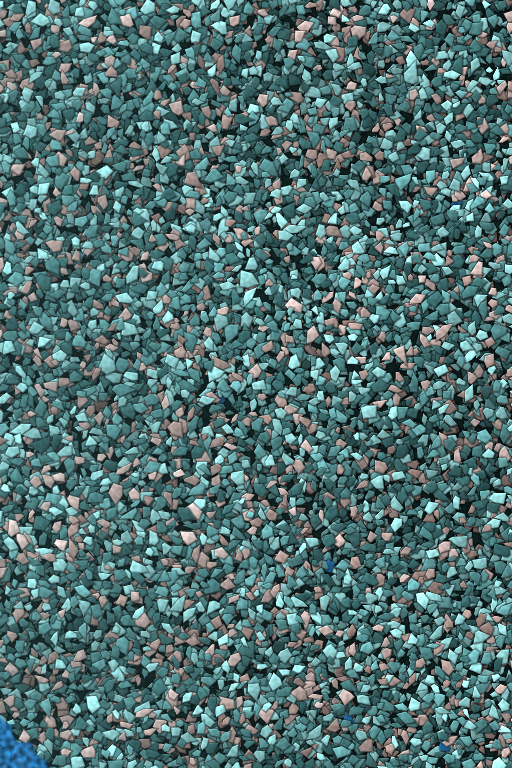
A WebGL 2 fragment shader for this texture:

```glsl
#version 300 es
precision highp float;
// Loose bed of angular rubber chips in teal, aqua and dusty brown.

uniform vec2 u_resolution;
out vec4 fragColor;

const float CELLS = 60.0;          // chip cells per canvas height
const int LAYERS = 5;              // stacked chip layers, bottom to top
const int SIDES = 5;               // cut planes per chip
const float PRESENCE = 0.84;       // share of cells that hold a chip
const float BEVEL = 0.13;          // width of the cut rim, in cells
const float SHADOW_REACH = 0.17;   // contact shadow, in cells
const float SHADOW_DEPTH = 0.48;
const float BROWN_SHARE = 0.20;
const float AQUA_SHARE = 0.27;
const float BLUE_SHARE = 0.0004;
const vec2 LIGHT = vec2(-0.55, 0.83);
const vec3 GAP = vec3(0.05, 0.105, 0.105);
const vec3 TEAL_DARK = vec3(0.19, 0.355, 0.36);
const vec3 TEAL_MID = vec3(0.41, 0.66, 0.67);
const vec3 AQUA = vec3(0.59, 0.85, 0.855);
const vec3 BROWN = vec3(0.75, 0.675, 0.66);
const vec3 BLUE = vec3(0.13, 0.42, 0.66);
const vec3 HAZE = vec3(0.44, 0.68, 0.70);
const float TAU = 6.2831853;

// Integer hash, three values in 0..1
vec3 hash3(ivec3 key) {
  uvec3 v = uvec3(key + 4096) * 1664525u + 1013904223u;
  v.x += v.y * v.z; v.y += v.z * v.x; v.z += v.x * v.y;
  v ^= v >> 16u;
  v.x += v.y * v.z; v.y += v.z * v.x; v.z += v.x * v.y;
  return vec3(v >> 8u) / 16777216.0;
}

float gradientDot(ivec2 corner, vec2 offset) {
  float a = TAU * hash3(ivec3(corner, 77)).x;
  return dot(vec2(cos(a), sin(a)), offset);
}

// Gradient noise, roughly -0.7..0.7
float gradientNoise(vec2 p) {
  ivec2 i = ivec2(floor(p));
  vec2 f = fract(p);
  vec2 w = f * f * f * (f * (f * 6.0 - 15.0) + 10.0);
  float low = mix(gradientDot(i, f), gradientDot(i + ivec2(1, 0), f - vec2(1, 0)), w.x);
  float high = mix(gradientDot(i + ivec2(0, 1), f - vec2(0, 1)),
                   gradientDot(i + ivec2(1, 1), f - vec2(1, 1)), w.x);
  return mix(low, high, w.y);
}

// Convex chip: xy is the normal of the nearest side, z the signed distance
vec3 chipShape(vec2 p, ivec3 id, float size, float spin) {
  vec3 nearest = vec3(0.0, 0.0, -10.0);
  for (int i = 0; i < SIDES; i++) {
    vec3 h = hash3(id + ivec3(0, 0, 100 + 10 * i));
    float a = spin + TAU * (float(i) + 0.85 * (h.x - 0.5)) / float(SIDES);
    vec2 normal = vec2(cos(a), sin(a));
    float d = dot(p, normal) - size * mix(0.6, 1.25, h.y);
    if (d > nearest.z) nearest = vec3(normal, d);
  }
  return nearest;
}

vec3 chipColour(float kind, float tone) {
  if (kind < BROWN_SHARE) return BROWN * mix(vec3(0.80, 0.76, 0.74), vec3(1.06), tone);
  if (kind < BROWN_SHARE + AQUA_SHARE) return AQUA * mix(0.86, 1.06, tone);
  if (kind > 1.0 - BLUE_SHARE) return BLUE;
  return mix(TEAL_DARK, TEAL_MID, tone);
}

void main() {
  vec2 uv = gl_FragCoord.xy / u_resolution.y;
  float across = gl_FragCoord.x / u_resolution.x;
  float hazeAmount = 1.0 - smoothstep(0.0, 0.8, across);
  float soft = max(0.05, 0.55 * CELLS / u_resolution.y) * (1.0 + 0.4 * hazeAmount);
  float mottle = gradientNoise(uv * CELLS * 3.0);
  vec3 colour = GAP * (1.0 + 0.5 * mottle);

  // Paint the layers in a fixed order, each on its own shifted, turned grid
  for (int layer = 0; layer < LAYERS; layer++) {
    float turn = 0.4 + 0.9 * float(layer);
    mat2 grid = mat2(cos(turn), sin(turn), -sin(turn), cos(turn));
    vec2 p = grid * uv * CELLS + 7.3 * float(layer);
    vec2 light = grid * LIGHT;
    ivec2 cell = ivec2(floor(p));
    float level = mix(0.62, 1.0, float(layer) / float(LAYERS - 1));

    for (int k = 0; k < 9; k++) {
      ivec3 id = ivec3(cell + ivec2(k % 3, k / 3) - 1, layer);
      vec3 place = hash3(id);
      if (place.z > PRESENCE) continue;
      vec3 look = hash3(id + ivec3(0, 0, 20));
      vec3 form = hash3(id + ivec3(0, 0, 40));
      vec2 q = p - vec2(id.xy) - mix(vec2(0.1), vec2(0.9), place.xy);
      float spin = TAU * form.x;
      vec2 axis = vec2(cos(spin), sin(spin));
      q += axis * dot(q, axis) * mix(-0.1, 0.8, form.y);
      vec3 chip = chipShape(q, id, mix(0.30, 0.54, form.z), spin);

      // Contact shadow, then a tilted face with a lit or shaded rim
      colour *= 1.0 - SHADOW_DEPTH * (1.0 - smoothstep(0.0, SHADOW_REACH, chip.z));
      float rim = smoothstep(-BEVEL, -0.02, chip.z);
      float shade = 1.0 + 0.26 * dot(q, light) + 0.30 * rim * (dot(chip.xy, light) - 0.2);
      shade *= 1.0 + 0.22 * mottle;
      vec3 face = chipColour(look.x, look.y) * level * shade * mix(0.86, 1.12, look.z);
      colour = mix(colour, face, 1.0 - smoothstep(-soft, soft, chip.z));
    }
  }

  // Slow drift of light, with pale haze toward the left
  colour *= 1.04 + 0.15 * gradientNoise(uv * 4.0);
  colour = mix(colour, HAZE, 0.11 * hazeAmount);

  // Blue scrap in the lower left corner
  float scrap = uv.x + uv.y + 0.02 * gradientNoise(uv * 60.0) - 0.066;
  vec3 scrapColour = BLUE * (1.0 + 0.9 * gradientNoise(uv * 130.0));
  colour = mix(colour, scrapColour, 0.85 * (1.0 - smoothstep(-0.004, 0.004, scrap)));
  fragColor = vec4(clamp(colour, 0.0, 1.0), 1.0);
}
```
